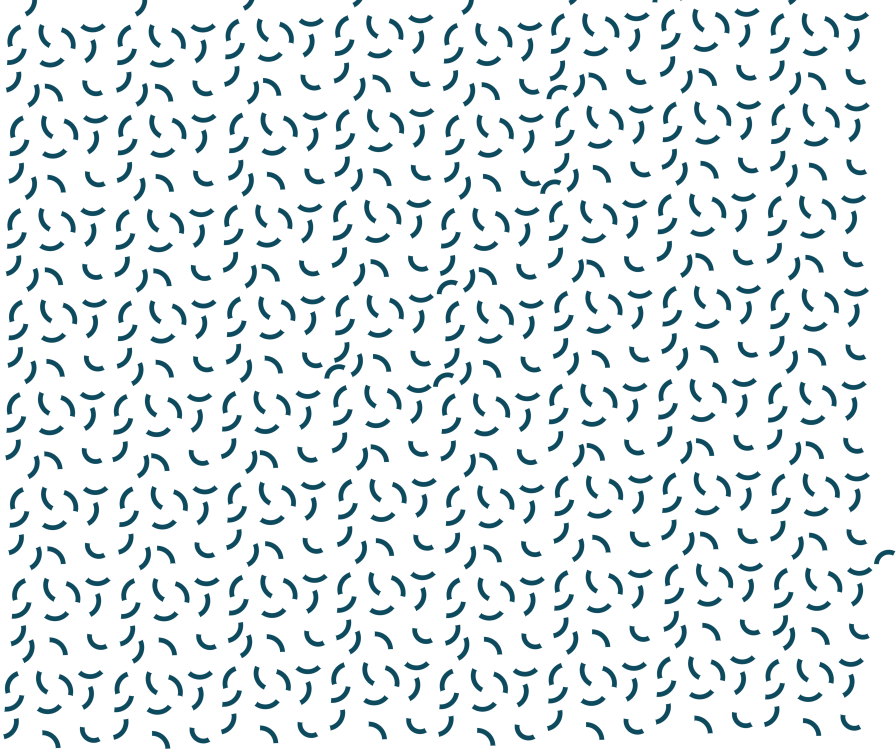
Give the GLSL for this pattern, as a Shadertoy shader.

```glsl
// Scattered dark teal arc strokes on white. One motif of short arcs repeats on
// a grid; hashes nudge its rows sideways and its columns up and down, and
// add an extra hook to some cells. Each arc is a distance function.

const float CANVAS_HEIGHT = 645.0;           // design units over the full height
const vec2 PITCH = vec2(93.4, 79.3);         // spacing of the motifs
const vec2 FIRST_ANCHOR = vec2(11.0, 66.0);  // anchor of the lower left motif
const vec2 GRID = vec2(8.0, 8.0);            // number of columns and rows
const float HALF_STROKE = 2.05;
const vec3 PAPER = vec3(1.0);
const vec3 INK = vec3(0.05, 0.29, 0.37);

// Gentle strokes of one motif: middle of the arc, bulge direction in degrees
const int STROKES = 10;
const vec3 MOTIF[STROKES] = vec3[STROKES](
    vec3( 0.0,   0.0, 153.0), vec3( 6.0, -21.0, -51.0),
    vec3( 4.0, -42.0, -34.0), vec3(26.0,  -2.0, 200.0),
    vec3(51.0,  -2.0,  31.0), vec3(35.0, -26.0, -82.0),
    vec3(70.0,   4.0, -88.0), vec3(70.0, -15.0, -19.0),
    vec3(19.0,  25.0, -20.0), vec3(38.0, -48.0,  46.0)
);

float hash(vec2 p) {
    return fract(sin(dot(p, vec2(127.1, 311.7))) * 43758.5453);
}

// Distance to a square-ended arc whose middle lies at the origin of p
float arcDistance(vec2 p, float bulgeDegrees, float radius, float halfAngle) {
    float a = radians(bulgeDegrees);
    vec2 along = vec2(cos(a), sin(a));
    vec2 q = vec2(abs(dot(p, vec2(-along.y, along.x))), dot(p, along) + radius);
    float band = abs(length(q) - radius) - HALF_STROKE;
    float ends = dot(q, vec2(cos(halfAngle), -sin(halfAngle)));
    return max(band, ends);
}

// Distance to all fixed strokes of a motif, p relative to its anchor
float motifDistance(vec2 p) {
    float d = arcDistance(p - vec2(67.0, -49.0), 235.0, 9.8, 1.12);
    for (int i = 0; i < STROKES; i++) {
        d = min(d, arcDistance(p - MOTIF[i].xy, MOTIF[i].z, 13.5, 0.77));
    }
    return d;
}

// Rows slide sideways, columns shift vertically and rise to the right
vec2 motifAnchor(vec2 cell) {
    vec2 slide = vec2(hash(vec2(cell.y, 3.0)), hash(vec2(cell.x, 8.0))) - 0.5;
    vec2 wobble = vec2(hash(cell + 17.0), hash(cell + 41.0)) - 0.5;
    float rise = 1.6 * (cell.x - 0.5 * GRID.x);
    return FIRST_ANCHOR + cell * PITCH + slide * vec2(8.0, 9.0)
         + wobble * 2.5 + vec2(0.0, rise);
}

float patternDistance(vec2 p) {
    vec2 home = floor((p - FIRST_ANCHOR) / PITCH);
    float d = 1000.0;
    for (int j = -1; j <= 1; j++) {
        for (int i = -1; i <= 1; i++) {
            vec2 cell = home + vec2(i, j);
            // The hooks may also fill one more column at the right edge
            if (any(lessThan(cell, vec2(0.0))) || cell.y >= GRID.y || cell.x > GRID.x) continue;
            vec2 q = p - motifAnchor(cell);
            if (cell.x < GRID.x) d = min(d, motifDistance(q));
            if (hash(cell + 5.0) < 0.2) {
                d = min(d, arcDistance(q - vec2(-4.0, 23.0), 121.0, 10.5, 1.0));
            }
        }
    }
    return d;
}

void mainImage(out vec4 fragColor, in vec2 fragCoord) {
    float pixel = CANVAS_HEIGHT / iResolution.y;
    float d = patternDistance(fragCoord * pixel);
    float coverage = 1.0 - smoothstep(-0.7 * pixel, 0.7 * pixel, d);
    fragColor = vec4(mix(PAPER, INK, coverage), 1.0);
}
```
